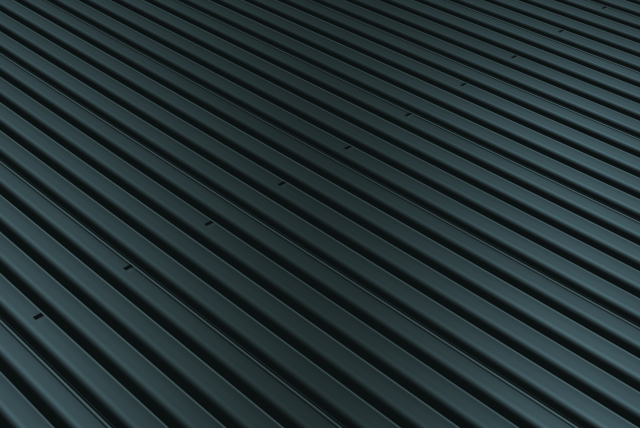
This texture is drawn by a WebGL 1 fragment shader. Its source:

```glsl
precision highp float;
uniform vec2 u_resolution;

const vec2 VANISH = vec2(-1.902, 2.104);   // where all ribs converge, in canvas heights
const float ASPECT = 1.5;
const float RIB_DENSITY = 17.4;
const float HORIZON_SLOPE = 0.05;
const float WRAP = 0.2;                    // part of a rib kept before its crest
const float PANEL_END = 0.55;
const float SHADOW_START = 0.75;
const float CREST_WIDTH = 0.026;
const float SCREW_STEP = 3.0;
const float SCREW_OFFSET = 0.16;
const float SEAM_STEP = 4.0;
const vec3 SHADOW = vec3(0.045, 0.063, 0.064);
const vec3 PANEL_DARK = vec3(0.122, 0.168, 0.170);
const vec3 PANEL_LIGHT = vec3(0.245, 0.335, 0.360);
const vec3 CREST = vec3(0.300, 0.395, 0.415);

float hash(float n) {
  return fract(sin(n * 127.1) * 4375.85);
}

// Soft line that keeps its total light when thinner than a pixel
float softLine(float d, float halfWidth, float blur) {
  float reach = halfWidth + blur;
  return (1.0 - smoothstep(max(halfWidth - blur, 0.0), reach, abs(d)))
       * min(1.0, 2.0 * halfWidth / reach);
}

// Broad reflection: dim through the middle, brighter to both sides
float sheenAt(vec2 p) {
  float side = p.x - 0.74;
  float left = smoothstep(0.0, 0.8, -side) * (0.80 - 0.36 * p.y);
  float right = smoothstep(0.0, 0.7, side) * (0.85 - 0.40 * smoothstep(0.7, 1.0, p.y));
  return 0.08 + left + right;
}

void main() {
  vec2 p = gl_FragCoord.xy / u_resolution * vec2(ASPECT, 1.0);

  // Rib number from the slope of the ray through the vanishing point
  float reach = p.x - VANISH.x;
  float slope = (VANISH.y - p.y) / reach;
  float depth = slope + HORIZON_SLOPE;
  float rib = -RIB_DENSITY / depth;
  float pixel = 1.0 / u_resolution.y;
  float blur = 0.7 * pixel * RIB_DENSITY * sqrt(1.0 + slope * slope)
             / (reach * depth * depth);

  float id = floor(rib + WRAP);
  float t = fract(rib + WRAP) - WRAP;
  float wear = hash(id) - 0.5;

  // Flat panel with faint waves along its length
  float sheen = sheenAt(p);
  float waves = sin(p.x * 9.0 + id * 2.4) + 0.5 * sin(p.x * 23.0 - id * 1.7);
  vec3 panel = mix(PANEL_DARK, PANEL_LIGHT, sheen);
  panel *= 1.0 + 0.07 * wear + 0.012 * waves;
  panel *= mix(0.88, 1.04, smoothstep(0.0, 0.35, t));

  // Rounded lower fold, then the shadowed side of the rib
  float fold = exp(-pow((t - PANEL_END + 0.02) / 0.065, 2.0));
  panel *= 1.0 + fold * (0.08 + 0.12 * sheen);
  float lit = smoothstep(-blur, blur, t)
            * (1.0 - smoothstep(PANEL_END - blur, SHADOW_START + blur, t));
  vec3 color = mix(SHADOW, panel, lit);

  // Thin bright crest, and a second line where sheets overlap
  float crest = softLine(t, CREST_WIDTH, blur);
  color = mix(color, CREST * (0.78 + 0.35 * sheen + 0.2 * wear), crest * 0.75);
  float overlap = 1.0 - step(0.5, mod(id + 1.0, SEAM_STEP));
  color = mix(color, SHADOW, overlap * 0.65 * softLine(t - 0.065, 0.018, blur));
  color = mix(color, CREST, overlap * 0.25 * softLine(t + 0.08, 0.014, blur));

  // One row of screws across the roof, on every third rib
  float row = p.y - 0.212 - 0.544 * p.x;
  float across = mod(rib - SCREW_OFFSET + 0.5 * SCREW_STEP, SCREW_STEP) - 0.5 * SCREW_STEP;
  float size = 0.0055 * slope;
  float span = 1.0 - smoothstep(0.13 - blur, 0.13 + blur, abs(across));
  color = mix(color, SHADOW * 0.6, span * 0.9 * softLine(row, size, pixel));
  color = mix(color, CREST, span * 0.2 * softLine(row + size * 2.4, size * 0.5, pixel));

  gl_FragColor = vec4(color, 1.0);
}
```
